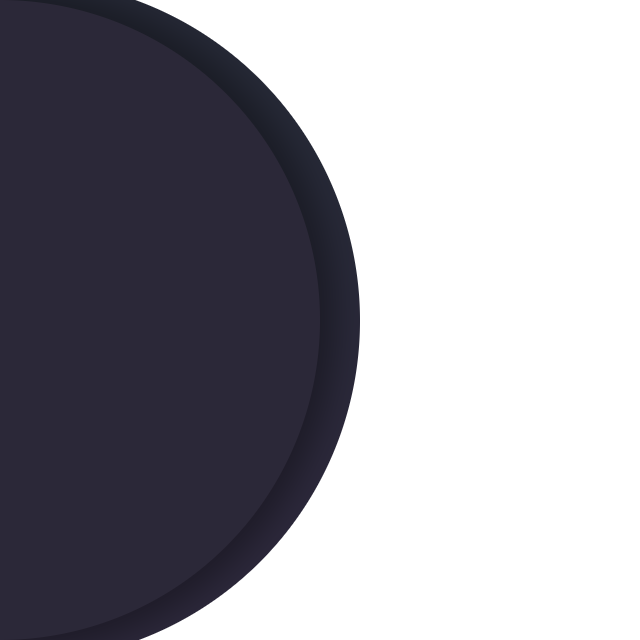
Write a WebGL 1 fragment shader that draws this background.

```glsl
precision highp float;
// A dark disc centred on the left edge casts a soft shadow on a slightly
// larger disc behind it, over plain white. Both discs are signed distances;
// the shadow fades with the distance from the front disc.

uniform vec2 u_resolution;

const vec3 WHITE = vec3(1.0);
const vec3 FRONT_COLOR = vec3(0.170, 0.156, 0.219);
const vec3 RIM_TOP = vec3(0.145, 0.157, 0.208);
const vec3 RIM_BOTTOM = vec3(0.168, 0.152, 0.224);

// Signed distance to a circle, negative inside.
float circleDistance(vec2 p, vec2 center, float radius) {
    return length(p - center) - radius;
}

// Coverage of a shape, smoothed over about one pixel.
float coverage(float dist, float pixel) {
    return clamp(0.5 - dist / pixel, 0.0, 1.0);
}

// Darkening that is strongest at the edge and gone at the given reach.
float softShadow(float dist, float reach, float strength) {
    return strength * (1.0 - smoothstep(-0.25 * reach, reach, dist));
}

void main() {
    vec2 p = gl_FragCoord.xy / u_resolution.y;
    float pixel = 1.0 / u_resolution.y;

    float rim = circleDistance(p, vec2(0.0295, 0.4990), 0.5330);
    float front = circleDistance(p, vec2(0.0, 0.5), 0.5);

    // Rim disc: vertical tint, darkened by the front disc's shadow.
    vec3 rimColor = mix(RIM_BOTTOM, RIM_TOP, smoothstep(0.1, 0.9, p.y));
    rimColor *= 1.0 - softShadow(front, 0.062, 0.29);

    // Layers from back to front.
    vec3 color = mix(WHITE, rimColor, coverage(rim, pixel));
    color = mix(color, FRONT_COLOR, coverage(front, pixel));

    gl_FragColor = vec4(color, 1.0);
}
```
